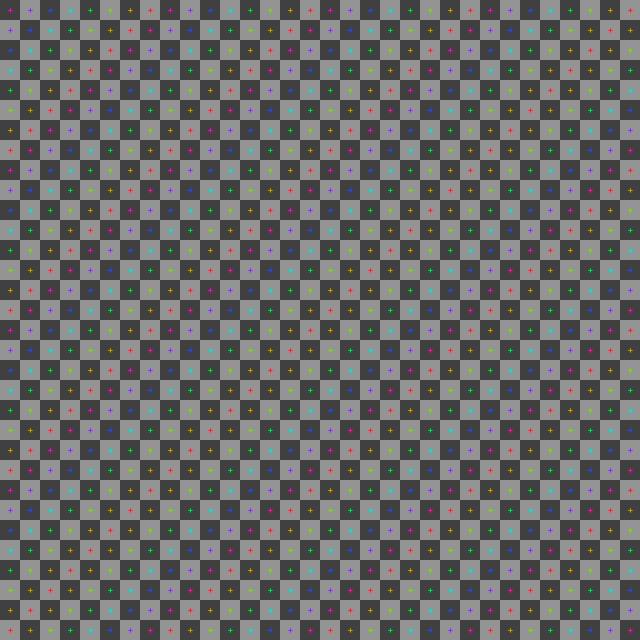
This pattern is drawn by a WebGL 2 fragment shader. Its source:

```glsl
#version 300 es
precision highp float;
// Grey checkerboard with a thin coloured plus sign in every square.
// The hue steps around the wheel with each diagonal away from the
// rising corner-to-corner diagonal, mirrored on its two sides.

#define CELLS 32.0          // squares across and down
#define HUE_STEPS 8.0       // diagonals per turn of the hue wheel
#define ARM 0.108           // half length of a plus, in squares
#define STROKE 0.022        // half width of a plus stroke, in squares
#define PLUS_CENTER 0.521   // centre of a plus, from the top left
#define SATURATION 0.7
#define LIGHTNESS 0.5
#define DARK_GREY vec3(0.25)
#define LIGHT_GREY vec3(0.58)

uniform vec2 u_resolution;
out vec4 fragColor;

// Square wave of period 2: +1 on even squares, -1 on odd, soft edges
vec2 squareWave(vec2 p, vec2 pixel) {
    vec2 edgeDistance = abs(mod(p - 0.5, 2.0) - 1.0) - 0.5;
    return clamp(2.0 * edgeDistance / pixel, -1.0, 1.0);
}

// Share of a pixel covered by a centred box
float boxCoverage(vec2 p, vec2 halfSize, vec2 pixel) {
    vec2 lower = max(p - 0.5 * pixel, -halfSize);
    vec2 upper = min(p + 0.5 * pixel, halfSize);
    vec2 overlap = max(upper - lower, 0.0) / pixel;
    return overlap.x * overlap.y;
}

vec3 hslColor(float hue, float saturation, float lightness) {
    vec3 wheel = abs(mod(hue * 6.0 + vec3(0.0, 4.0, 2.0), 6.0) - 3.0) - 1.0;
    float chroma = saturation * (1.0 - abs(2.0 * lightness - 1.0));
    return lightness + chroma * (clamp(wheel, 0.0, 1.0) - 0.5);
}

void main() {
    // Grid coordinates, counted from the top left
    vec2 uv = gl_FragCoord.xy / u_resolution;
    vec2 grid = vec2(uv.x, 1.0 - uv.y) * CELLS;
    vec2 pixel = CELLS / u_resolution;
    vec2 cell = floor(grid);

    // Checkerboard
    vec2 wave = squareWave(grid, pixel);
    vec3 color = mix(LIGHT_GREY, DARK_GREY, 0.5 + 0.5 * wave.x * wave.y);

    // Plus sign, coloured by its distance from the diagonal
    vec2 local = grid - cell - PLUS_CENTER;
    float plus = max(boxCoverage(local, vec2(ARM, STROKE), pixel),
                     boxCoverage(local, vec2(STROKE, ARM), pixel));
    float diagonal = abs(cell.x + cell.y - (CELLS - 1.0));
    vec3 plusColor = hslColor(fract(diagonal / HUE_STEPS), SATURATION, LIGHTNESS);
    color = mix(color, plusColor, plus);

    fragColor = vec4(color, 1.0);
}
```
